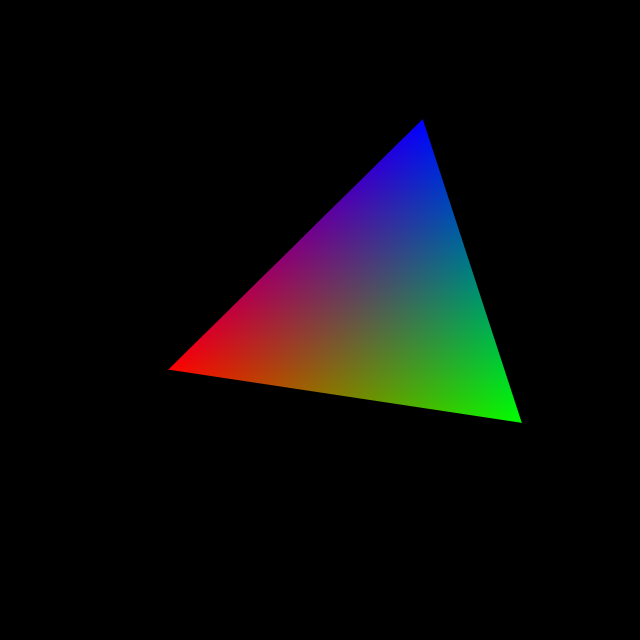
Reproduce this background procedurally as a WebGL 1 fragment shader.

```glsl
precision highp float;
// A single triangle on black whose corners are pure red, green and blue.
// Barycentric weights give both the blended colour and, scaled by the
// triangle's heights, the distance to each edge for smooth coverage.

uniform vec2 u_resolution;

#define RED_CORNER   vec2(0.2630, 0.4225)
#define GREEN_CORNER vec2(0.8153, 0.3393)
#define BLUE_CORNER  vec2(0.6605, 0.8140)
#define BACKGROUND   vec3(0.0)
#define EDGE_PIXELS  1.0

float cross2(vec2 a, vec2 b) {
    return a.x * b.y - a.y * b.x;
}

// Weight of each corner at p; all are positive inside the triangle.
vec3 barycentric(vec2 p, vec2 a, vec2 b, vec2 c) {
    vec3 areas = vec3(cross2(b - p, c - p),
                      cross2(c - p, a - p),
                      cross2(a - p, b - p));
    return areas / cross2(b - a, c - a);
}

// Height of each corner above its opposite edge.
vec3 cornerHeights(vec2 a, vec2 b, vec2 c) {
    float doubleArea = abs(cross2(b - a, c - a));
    return doubleArea / vec3(length(c - b), length(a - c), length(b - a));
}

void main() {
    vec2 p = gl_FragCoord.xy / u_resolution;
    float pixel = 1.0 / min(u_resolution.x, u_resolution.y);

    vec3 weights = barycentric(p, RED_CORNER, GREEN_CORNER, BLUE_CORNER);
    vec3 heights = cornerHeights(RED_CORNER, GREEN_CORNER, BLUE_CORNER);

    // The nearest edge decides how much of the pixel is covered.
    vec3 edges = weights * heights;
    float inside = min(edges.x, min(edges.y, edges.z));
    float coverage = clamp(inside / (EDGE_PIXELS * pixel) + 0.5, 0.0, 1.0);

    // The weights are the red, green and blue amounts themselves.
    vec3 blend = clamp(weights, 0.0, 1.0);
    gl_FragColor = vec4(mix(BACKGROUND, blend, coverage), 1.0);
}
```
